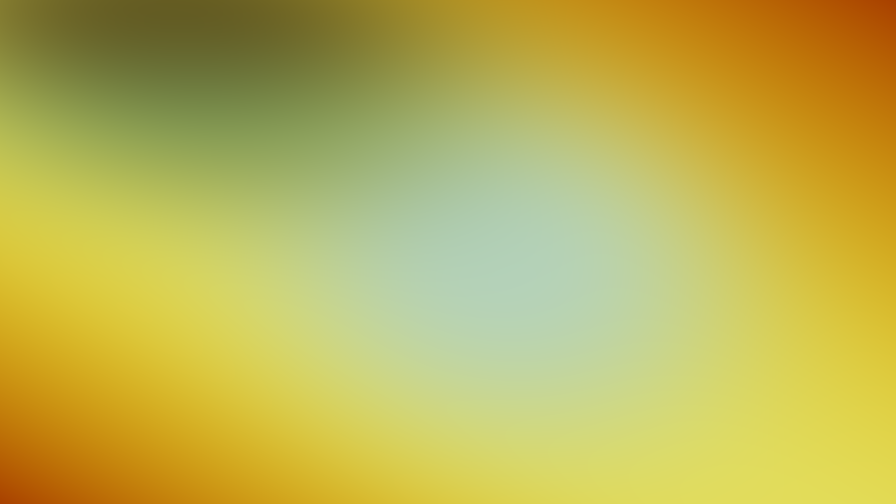
A Shadertoy shader for this background:

```glsl
const vec3 RUST  = vec3(0.66, 0.25, 0.00);
const vec3 AMBER = vec3(0.87, 0.73, 0.03);
const vec3 LEMON = vec3(0.89, 0.87, 0.36);
const vec3 MIST  = vec3(0.71, 0.825, 0.73);
const vec3 FERN  = vec3(0.40, 0.52, 0.31);
const vec3 OLIVE = vec3(0.34, 0.31, 0.12);

// Polynomial smooth minimum
float softMin(float a, float b, float k) {
    float h = max(k - abs(a - b), 0.0) / k;
    return min(a, b) - 0.25 * k * h * h;
}

// Quadratic blend through three colours
vec3 ramp(vec3 a, vec3 b, vec3 c, float t) {
    return mix(mix(a, b, t), mix(b, c, t), t);
}

// Soft sheared ellipse, 1 at its centre, with a broad top
float glow(vec2 p, vec2 centre, vec2 radius, float shear) {
    vec2 e = (p - centre) / radius;
    e.x += shear * e.y;
    return exp(-pow(dot(e, e), 1.3));
}

void mainImage(out vec4 fragColor, in vec2 fragCoord) {
    vec2 uv = fragCoord / iResolution.xy;

    // Diagonal axes: x runs to the upper right, y to the lower right
    vec2 diagonal = vec2(uv.x + uv.y, uv.x - uv.y);

    // Warm ramp rising from both rust corners to a lemon band
    float rise = softMin(diagonal.x / 0.65, (2.0 - diagonal.x) / 0.95, 0.4);
    float warmth = softMin(rise, 1.0, 0.3);
    vec3 color = ramp(RUST, AMBER, LEMON, warmth);

    // Pale mist in the centre
    float mist = glow(diagonal, vec2(1.04, 0.07), vec2(0.39, 0.47), 0.3);
    color = mix(color, MIST, mist);

    // Green shade at the upper left, browner towards the top
    float shade = 0.92 * glow(diagonal, vec2(1.12, -0.72), vec2(0.4, 0.5), 0.0);
    vec3 shadeColor = mix(FERN, OLIVE, smoothstep(0.7, 1.0, uv.y));
    color = mix(color, shadeColor, shade);

    fragColor = vec4(clamp(color, 0.0, 1.0), 1.0);
}
```
